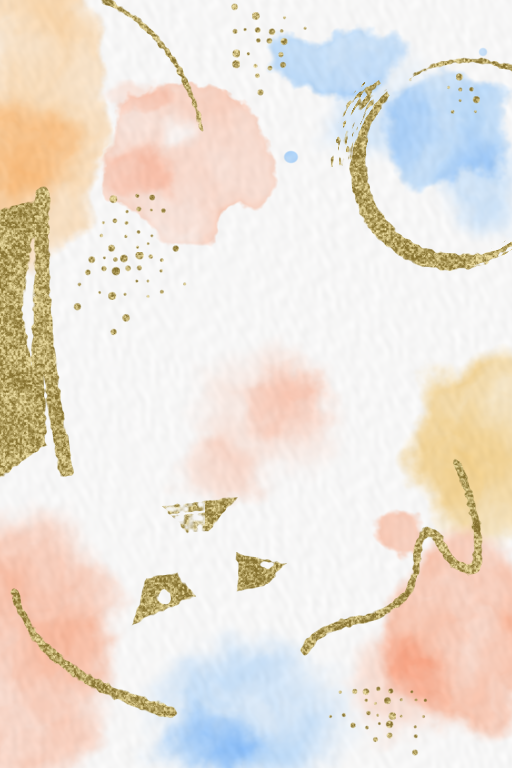
Write a WebGL 1 fragment shader that draws this background.

```glsl
precision highp float;
uniform vec2 u_resolution;

#define SHEET vec2(5.12, 7.68)
#define PAPER vec3(.967, .966, .965)
#define ORANGE vec3(1., .83, .62)
#define CORAL vec3(1., .79, .7)
#define BLUE vec3(.74, .87, 1.)
#define SAND vec3(.98, .88, .68)
#define GOLD_DARK vec3(.52, .44, .18)
#define GOLD_LIGHT vec3(.93, .87, .64)
#define WARP .55
#define EMBOSS .035

vec2 p, q;      // sheet position (y down), warped position
vec3 paint;     // watercolour layer
float pigment;  // uneven pigment density
float gold;     // signed distance to the gold

float hash(vec2 v) {
  vec3 h = fract(v.xyx * .1031);
  h += dot(h, h.yzx + 33.33);
  return fract((h.x + h.y) * h.z);
}

float noise(vec2 v) {
  vec2 i = floor(v), f = fract(v), e = vec2(0, 1);
  f *= f * (3. - 2. * f);
  return mix(mix(hash(i), hash(i + e.yx), f.x),
             mix(hash(i + e), hash(i + e.yy), f.x), f.y);
}

float fbm(vec2 v) {
  float sum = 0., amp = .5;
  for (int i = 0; i < 5; i++) {
    sum += amp * noise(v);
    v = mat2(1.6, 1.2, -1.2, 1.6) * v + 7.3;
    amp *= .5;
  }
  return sum;
}

// Elliptical wash with a darker drying rim
float wash(vec2 c, vec2 r, float soft) {
  return smoothstep(0., soft, (1. - length((q - c) / r)) * min(r.x, r.y));
}

void stain(float x, float y, float rx, float ry, float soft, vec3 tint, float strength) {
  vec2 c = vec2(x, y), r = vec2(rx, ry);
  float m = wash(c, r, soft), rim = m * (1. - wash(c, r, .12));
  paint *= mix(vec3(1), tint, strength * (m * (.35 + 1.3 * pigment) + .25 * rim));
}

// Tapered quadratic curve from a to b, pulled towards c
void stroke(float ax, float ay, float cx, float cy, float bx, float by, float w0, float w1) {
  vec2 a = vec2(ax, ay), c = vec2(cx, cy), b = vec2(bx, by), last = a;
  for (int i = 1; i <= 14; i++) {
    float t = float(i) / 14.;
    vec2 next = mix(mix(a, c, t), mix(c, b, t), t), e = next - last, v = p - last;
    float along = clamp(dot(v, e) / dot(e, e), 0., 1.);
    gold = min(gold, length(v - e * along) - mix(w0, w1, t));
    last = next;
  }
}

// Convex four-sided shape, corners clockwise
float side(vec2 a, vec2 b) {
  vec2 e = normalize(b - a);
  return dot(p - a, vec2(e.y, -e.x));
}

float quad(vec4 ab, vec4 cd) {
  return max(max(side(ab.xy, ab.zw), side(ab.zw, cd.xy)),
             max(side(cd.xy, cd.zw), side(cd.zw, ab.xy)));
}

// Scattered drops, densest at the cluster centre
void drops(float x, float y, float rx, float ry) {
  vec2 cell = floor(p / .12);
  vec2 jitter = vec2(hash(cell + 3.1), hash(cell + 8.7)) - .5;
  vec2 centre = (cell + .5 + .45 * jitter) * .12;
  float size = hash(cell + 21.4);
  float density = 1. - length((centre - vec2(x, y)) / vec2(rx, ry));
  if (hash(cell + 40.2) < .95 * density)
    gold = min(gold, length(p - centre) - .012 - .03 * size * size);
}

// Open ring with frayed ends and a dry speckled flank
float brushRing() {
  vec2 v = p - vec2(4.55, 1.65);
  float r = length(v), a = atan(v.x + v.y, v.y - v.x);
  float fray = noise(vec2(a * 3., r * 55.)) * smoothstep(.6, 1.6, abs(a));
  float ring = max(abs(r - .97) - .055 - .035 * cos(a) + .07 * fray, (abs(a) - 1.6) * r);
  float flank = max(abs(r - 1.13) - .1, abs(a + 1.2) - .42);
  return min(ring, max(flank, .1 * (.66 - noise(vec2(a * 14., r * 45.)))));
}

void main() {
  p = gl_FragCoord.xy / u_resolution * SHEET;
  p.y = SHEET.y - p.y;
  float aa = SHEET.y / u_resolution.y;
  q = p + WARP * (vec2(fbm(p * 2.2), fbm(p * 2.2 + 19.)) - .48);
  pigment = fbm(q * 1.7 + 4.);
  paint = PAPER;

  // Upper washes
  stain(.1, .9, 1.05, 1.9, .12, ORANGE, .6);
  stain(.1, 1.55, .85, .75, .5, ORANGE, .7);
  stain(1.85, 1.65, .83, .85, .05, CORAL, .55);
  stain(1.4, 1.75, .42, .32, .15, CORAL, .5);
  stain(1.5, .98, .45, .2, .1, CORAL, .4);
  paint = mix(paint, PAPER, .8 * wash(vec2(1.85, 1.4), vec2(.3, .2), .18));
  stain(3.4, .62, .68, .33, .08, BLUE, .8);
  stain(3.85, 1.1, .75, .6, .35, BLUE, .4);
  stain(4.45, 1.3, .7, .55, .12, BLUE, .85);
  stain(4.85, 1.85, .5, .6, .35, BLUE, .7);
  // Middle washes
  stain(2.65, 4.15, .85, .8, .4, CORAL, .4);
  stain(2.85, 4.05, .6, .48, .25, CORAL, .55);
  stain(2.15, 4.75, .52, .38, .2, CORAL, .4);
  stain(4.95, 4.5, .95, 1.08, .25, SAND, .95);
  // Lower washes
  stain(4.65, 6.35, .92, 1.12, .25, CORAL, .95);
  stain(3.95, 5.3, .28, .2, .08, CORAL, .7);
  stain(4., 6.9, .6, .65, .35, CORAL, .5);
  stain(.3, 6.5, 1.05, 1.6, .35, CORAL, .85);
  stain(2.5, 7.2, 1.15, 1., .55, BLUE, .75);
  stain(2.1, 7.5, .75, .45, .3, BLUE, .75);
  q = p;
  stain(2.91, 1.57, .08, .07, .02, BLUE, .9);
  stain(4.83, .52, .05, .05, .02, BLUE, .7);

  // Embossed paper
  vec2 fibre = mat2(15, 6, -9, 9) * p;
  paint += EMBOSS * (noise(fibre) - noise(fibre + .4));

  // Broad brush mark with a slit
  gold = quad(vec4(-.1, 2.12, .4, 2.), vec4(.46, 4.45, -.1, 4.85));
  gold = max(gold, -quad(vec4(.32, 2.4, .37, 2.35), vec4(.31, 3.6, .22, 3.1)));
  stroke(.43, 1.94, .36, 3.2, .66, 4.7, .07, .07);
  // Chips
  float chip = quad(vec4(1.64, 5.07, 2.38, 4.97), vec4(2.08, 5.31, 1.88, 5.32));
  float cut = max(.015 - abs(p.y - 5.32 + .1 * p.x), 0.) - .1 * step(2.05, p.x);
  gold = min(gold, max(chip, cut - .001));
  chip = quad(vec4(2.37, 5.53, 2.85, 5.64), vec4(2.68, 5.84, 2.38, 5.9));
  gold = min(gold, max(chip, .045 - length((p - vec2(2.66, 5.65)) * vec2(.7, 1.3))));
  chip = quad(vec4(1.46, 5.78, 1.77, 5.74), vec4(1.94, 5.96, 1.34, 6.23));
  gold = min(gold, max(chip, .07 - length(p - vec2(1.64, 5.97))));
  // Ribbons
  stroke(1., -.02, 1.8, .35, 2.02, 1.3, .025, .02);
  stroke(4.1, .79, 4.5, .48, 5.15, .69, .01, .025);
  stroke(.15, 5.93, .35, 6.75, 1.7, 7.12, .03, .06);
  stroke(3.05, 6.5, 3.15, 6.27, 3.6, 6.2, .045, .04);
  stroke(3.6, 6.2, 4.1, 6.08, 4.16, 5.7, .04, .03);
  stroke(4.16, 5.7, 4.2, 5.05, 4.45, 5.5, .03, .045);
  stroke(4.45, 5.5, 4.62, 5.78, 4.76, 5.66, .045, .05);
  stroke(4.76, 5.66, 4.85, 5.3, 4.57, 4.63, .05, .03);
  gold = min(gold, brushRing()) + .03 * (noise(p * 22.) - .5);
  drops(2.65, .4, .55, .65);
  drops(1.28, 2.6, .65, .8);
  drops(3.8, 7.15, .6, .6);
  drops(4.7, .9, .3, .35);

  // Glitter
  float grain = .55 * noise(p * 48.) + .3 * noise(p * 90.) + .2 * noise(p * 5.);
  vec3 foil = mix(GOLD_DARK, GOLD_LIGHT, smoothstep(.15, .95, grain));
  gl_FragColor = vec4(mix(paint, foil, smoothstep(aa, -aa, gold)), 1);
}
```
